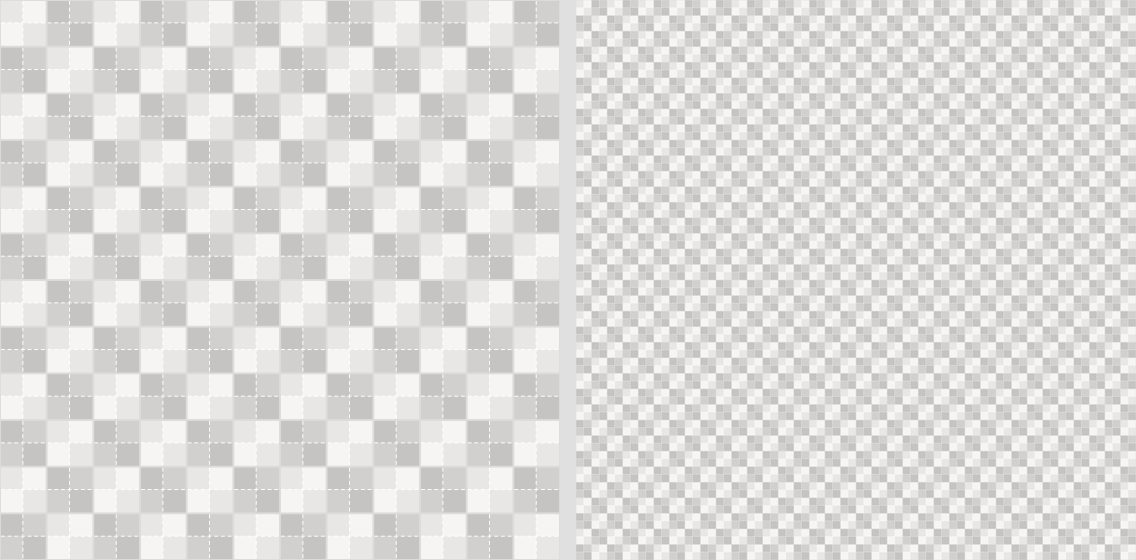
Left, the tile; right, the same tile 3 across and 3 down.
Give the GLSL for this pattern, as a WebGL 2 fragment shader.

```glsl
#version 300 es
precision highp float;
// Grey checkerboard of bordered tiles, each quartered by dashed white stitching.

uniform vec2 u_resolution;
out vec4 outColor;

const float TILES = 12.0;          // tiles across and down
const float BORDER_WIDTH = 0.040;  // widths in units of one tile
const float STITCH_WIDTH = 0.021;
const float STITCHES = 7.0;        // dashes per tile side
const float DASH_SHARE = 0.60;
const vec2 TILE_CENTRE = vec2(0.49, 0.51);

const vec3 DARK_DEEP = vec3(0.773, 0.769, 0.761);
const vec3 DARK_SOFT = vec3(0.820, 0.816, 0.808);
const vec3 LIGHT_DEEP = vec3(0.910, 0.906, 0.900);
const vec3 LIGHT_SOFT = vec3(0.965, 0.961, 0.953);
const vec3 BORDER_COLOR = vec3(0.866, 0.862, 0.855);
const vec3 STITCH_COLOR = vec3(0.995);

// Coverage of a band of the given width around distance zero.
float band(float dist, float width, float pixel) {
    return clamp((0.5 * width - abs(dist)) / pixel + 0.5, 0.0, 1.0);
}

// Smoothed step from 0 to 1 across one pixel.
float edge(float dist, float pixel) {
    return clamp(dist / pixel + 0.5, 0.0, 1.0);
}

// Dashed line: "along" runs with the line, "across" is the distance from it.
float stitch(float along, float across, vec2 pixel) {
    float dash = fract(along * STITCHES + 0.5) - 0.5;
    return band(dash, DASH_SHARE, pixel.x * STITCHES)
         * band(across, STITCH_WIDTH, pixel.y);
}

// Diagonal quarters share a tone; the upper left one is deep.
vec3 quarters(vec2 p, vec3 deep, vec3 soft, vec2 pixel) {
    float right = edge(p.x, pixel.x);
    float top = edge(p.y, pixel.y);
    return mix(soft, deep, mix(top, 1.0 - top, right));
}

void main() {
    vec2 grid = gl_FragCoord.xy / u_resolution * TILES;
    vec2 pixel = TILES / u_resolution;
    vec2 tile = floor(grid);
    vec2 local = fract(grid);
    vec2 p = local - TILE_CENTRE;

    // Alternating dark and light tiles
    float light = mod(tile.x + tile.y, 2.0);
    vec3 deep = mix(DARK_DEEP, LIGHT_DEEP, light);
    vec3 soft = mix(DARK_SOFT, LIGHT_SOFT, light);
    vec3 color = quarters(p, deep, soft, pixel);

    // Dashed cross through the tile
    float cross_ = max(stitch(p.x, p.y, pixel), stitch(p.y, p.x, pixel.yx));
    color = mix(color, STITCH_COLOR, cross_);

    // Solid borders on the tile edges
    vec2 toEdge = min(local, 1.0 - local);
    float border = max(band(toEdge.x, BORDER_WIDTH, pixel.x),
                       band(toEdge.y, BORDER_WIDTH, pixel.y));
    color = mix(color, BORDER_COLOR, border);

    outColor = vec4(color, 1.0);
}
```
